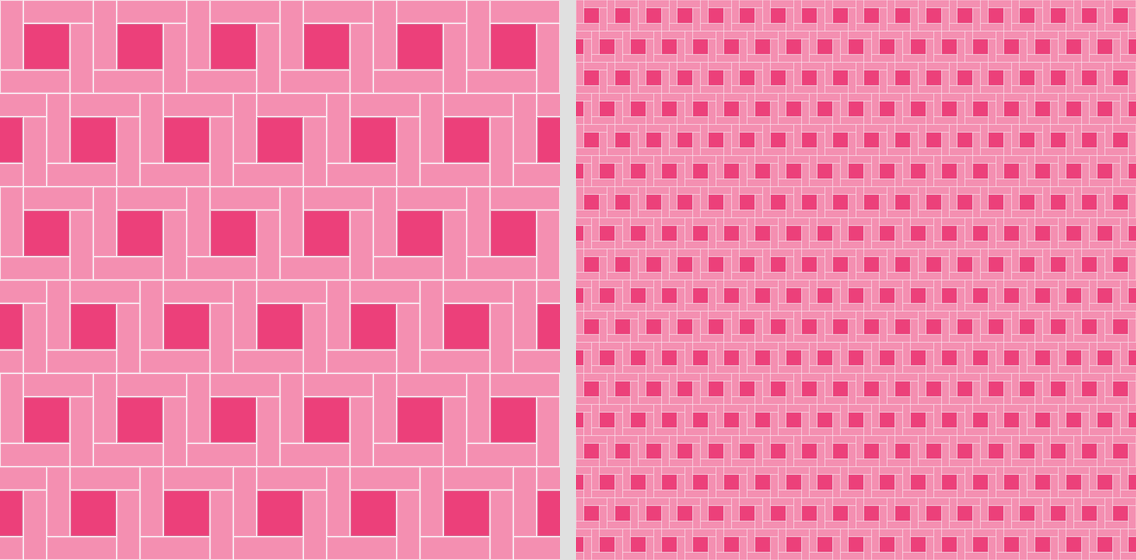
Left, the tile; right, the same tile 3 across and 3 down.
Reproduce this pattern procedurally as a three.js fragment shader.

```glsl
// Pinwheel paving: four pink planks circle a deep pink square in every cell,
// with every other row shifted by half a cell. Pale joints come from distances
// to four rotated segments and the cell border; whole repeats make it tile.

#define REPEATS 6.0        // cells across and down, even so the shift wraps
#define ROW_SHIFT 0.5      // sideways shift of alternate rows, in cells
#define JOINT_WIDTH 0.0625 // in plank widths, a cell being four planks wide
#define RIM_WIDTH 0.03     // dull edge just inside each square
#define PLANK_COLOR vec3(0.957, 0.561, 0.694)
#define SQUARE_COLOR vec3(0.925, 0.251, 0.478)
#define RIM_COLOR vec3(0.84, 0.34, 0.52)
#define JOINT_COLOR vec3(0.98, 0.93, 0.955)

varying vec2 vUv;

// Smoothed coverage of the region where distance is negative
float coverage(float distance, float pixel) {
  return clamp(0.5 - distance / pixel, 0.0, 1.0);
}

// Distance to one arm: a square side prolonged to the cell border
float armDistance(vec2 p) {
  return length(vec2(p.x - clamp(p.x, -1.0, 2.0), p.y - 1.0));
}

// Distance to the nearest joint, in a cell spanning -2 to 2
float jointDistance(vec2 p) {
  float d = 2.0 - max(abs(p.x), abs(p.y));
  for (int i = 0; i < 4; i++) {
    d = min(d, armDistance(p));
    p = vec2(-p.y, p.x);
  }
  return d;
}

void main() {
  // Staggered cells, measured in plank widths from each centre
  vec2 grid = vUv * REPEATS;
  grid.x += ROW_SHIFT * (1.0 - mod(floor(grid.y), 2.0));
  vec2 p = (fract(grid) - 0.5) * 4.0;
  vec2 footprint = fwidth(vUv) * REPEATS * 4.0;
  float pixel = max(max(footprint.x, footprint.y), 1e-5);

  // Planks, square with its rim, then joints on top
  float square = max(abs(p.x), abs(p.y)) - 1.0;
  float inner = square + 0.5 * JOINT_WIDTH + RIM_WIDTH;
  vec3 color = mix(PLANK_COLOR, RIM_COLOR, coverage(square, pixel));
  color = mix(color, SQUARE_COLOR, coverage(inner, pixel));
  float joint = jointDistance(p) - 0.5 * JOINT_WIDTH;
  color = mix(color, JOINT_COLOR, coverage(joint, pixel));

  gl_FragColor = vec4(color, 1.0);
}
```
